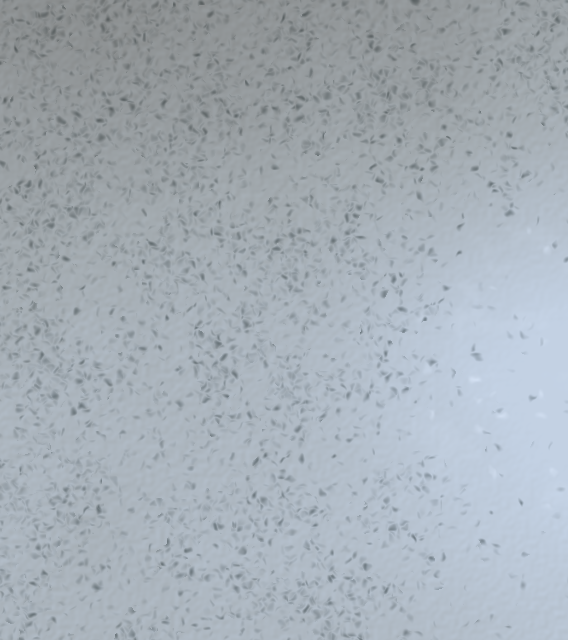
A WebGL 1 fragment shader for this texture:

```glsl
precision highp float;
uniform vec2 u_resolution;

const vec3 SHADE_GREY = vec3(0.53, 0.54, 0.54);
const vec3 MID_GREY = vec3(0.64, 0.67, 0.69);
const vec3 PALE_BLUE = vec3(0.735, 0.785, 0.845);
const vec3 FLECK_TINT = vec3(0.58, 0.61, 0.61);
const vec3 GLINT_WHITE = vec3(0.85, 0.90, 0.97);

vec2 hash22(vec2 p) {
  vec3 q = fract(p.xyx * vec3(0.1031, 0.1030, 0.0973));
  q += dot(q, q.yzx + 33.33);
  return fract((q.xx + q.yz) * q.zy);
}

float valueNoise(vec2 p) {
  vec2 cell = floor(p);
  vec2 f = fract(p);
  f = f * f * (3.0 - 2.0 * f);
  float low = mix(hash22(cell).x, hash22(cell + vec2(1.0, 0.0)).x, f.x);
  float high = mix(hash22(cell + vec2(0.0, 1.0)).x, hash22(cell + 1.0).x, f.x);
  return mix(low, high, f.y);
}

float fbm(vec2 p) {
  float sum = 0.0;
  float weight = 0.5;
  for (int i = 0; i < 4; i++) {
    sum += weight * valueNoise(p);
    p = mat2(1.6, 1.2, -1.2, 1.6) * p + 17.3;
    weight *= 0.5;
  }
  return sum;
}

// Blurred, randomly turned grains; size is (half length, half width) in cells
float flecks(vec2 p, float cells, vec2 size, float density, float seed) {
  vec2 q = p * cells + seed;
  vec2 home = floor(q);
  float cover = 0.0;
  for (int y = -1; y <= 1; y++) {
    for (int x = -1; x <= 1; x++) {
      vec2 cell = home + vec2(float(x), float(y));
      vec2 place = hash22(cell + 3.7);
      vec2 chance = hash22(cell + 41.9);
      vec2 form = hash22(cell + 87.1);
      float angle = 0.75 + 3.0 * (form.x - 0.5);
      vec2 axis = vec2(cos(angle), sin(angle));
      vec2 d = q - cell - place;
      vec2 local = vec2(dot(d, axis), dot(d, vec2(-axis.y, axis.x)));
      vec2 extent = size * mix(0.75, 1.15, form.y);
      float shape = 1.0 - smoothstep(0.0, 1.6, length(local / extent));
      float present = step(chance.x, density);
      cover = max(cover, shape * present * mix(0.3, 1.0, chance.y));
    }
  }
  return cover;
}

// Light falling from the right onto a surface shaded at the top
float lightTone(vec2 uv, float glow) {
  float topShade = smoothstep(0.32, 1.08, uv.y);
  return mix(0.67, 0.10, topShade) + 0.24 * uv.x * uv.x + 0.33 * glow;
}

vec3 toneColour(float tone) {
  vec3 lower = mix(SHADE_GREY, MID_GREY, clamp(tone * 2.0, -0.2, 1.0));
  return mix(lower, PALE_BLUE, clamp(tone * 2.0 - 1.0, 0.0, 1.3));
}

void main() {
  vec2 uv = gl_FragCoord.xy / u_resolution;
  vec2 p = gl_FragCoord.xy / u_resolution.y;

  // Broad light, cloudy stains and fine fibrous relief
  vec2 fromGlow = (uv - vec2(0.99, 0.42)) / vec2(0.36, 0.29);
  float glow = exp(-dot(fromGlow, fromGlow));
  float cloud = fbm(p * 6.0 + 9.0) - 0.47;
  float grain = valueNoise(p * 135.0) - valueNoise(p * 135.0 + vec2(0.45, -0.5));
  float tone = lightTone(uv, glow) + 0.14 * cloud;
  tone += grain * mix(0.13, 0.04, glow);
  vec3 colour = toneColour(tone);

  // Flecks gather in strings and patches, and thin out in the glow
  vec2 warp = vec2(valueNoise(p * 110.0), valueNoise(p * 110.0 + 31.0)) - 0.5;
  vec2 bent = p + 0.007 * warp;
  float patchiness = smoothstep(0.32, 0.66, fbm(p * 15.0 + 4.0));
  float calm = smoothstep(0.58, 0.85, uv.x) * smoothstep(0.90, 0.60, uv.y);
  float spread = mix(0.25, 1.0, patchiness) * (1.0 - 0.93 * max(calm, glow));
  float bold = flecks(bent, 58.0, vec2(0.36, 0.23), 0.42 * spread, 5.0);
  float small = flecks(bent, 85.0, vec2(0.46, 0.28), 0.50 * spread, 63.0);
  float faint = flecks(bent, 105.0, vec2(0.62, 0.32), 0.60 * spread, 131.0);
  float ink = max(bold * 0.92, max(small * 0.58, faint * 0.30));
  colour *= mix(vec3(1.0), FLECK_TINT, ink);

  // Sparse glints within the bright area
  float glint = flecks(bent, 34.0, vec2(0.28, 0.18), 0.16, 211.0);
  float haze = smoothstep(0.5, 0.75, fbm(p * 22.0 + 50.0));
  float shine = smoothstep(0.35, 0.75, glow) * max(glint * 0.8, haze * 0.15);
  colour = mix(colour, GLINT_WHITE, shine);

  gl_FragColor = vec4(colour, 1.0);
}
```
